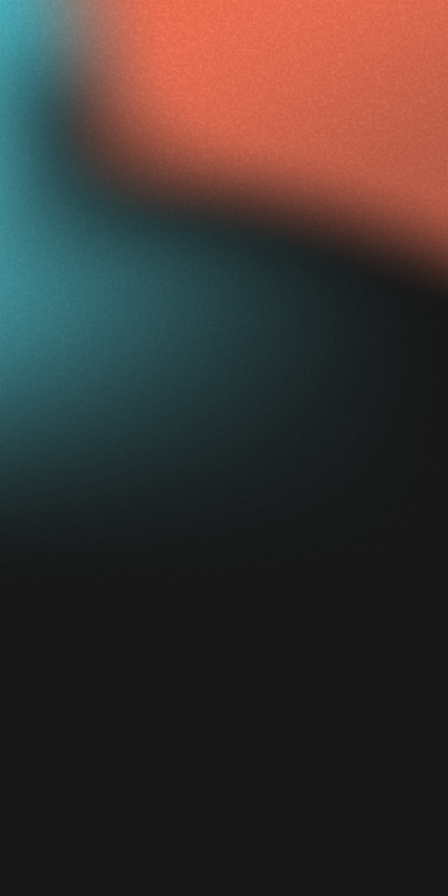
A WebGL 1 fragment shader for this background:

```glsl
precision highp float;
uniform vec2 u_resolution;

vec2 hash2(vec2 cell) {
  vec2 q = vec2(dot(cell, vec2(12.71, 31.17)), dot(cell, vec2(26.95, 18.33)));
  return fract(sin(q) * 4375.85);
}

// Distance to the nearest scattered cell point
float cellular(vec2 p) {
  vec2 cell = floor(p);
  vec2 local = fract(p);
  float nearest = 2.0;
  for (int y = -1; y <= 1; y++) {
    for (int x = -1; x <= 1; x++) {
      vec2 offset = vec2(float(x), float(y));
      nearest = min(nearest, length(offset + hash2(cell + offset) - local));
    }
  }
  return nearest;
}

float smoothMin(float a, float b, float k) {
  float h = max(k - abs(a - b), 0.0) / k;
  return min(a, b) - 0.25 * k * h * h;
}

// Positive inside the warm cloud; depth runs down from the top edge
float cloudField(float x, float depth) {
  float leftEdge = 0.75 * (x - 0.19 - 0.25 * depth);
  float lowerEdge = 0.36 + 0.2 * x * x - depth;
  return smoothMin(leftEdge, lowerEdge, 0.15);
}

void main() {
  vec2 p = gl_FragCoord.xy / u_resolution * vec2(1.0, 2.0);
  float depth = 2.0 - p.y;
  float cloud = cloudField(p.x, depth);

  // Teal glow fading right and down
  float glow = pow(max(1.0 - p.x, 0.0), 1.4) * (1.0 - 0.3 * depth);
  glow *= 1.0 - smoothstep(0.6, 1.33, depth);

  // Shadow along the underside of the cloud
  float shadow = exp(-cloud * cloud / 0.029) * smoothstep(0.0, 0.32, depth);
  glow *= 1.0 - 0.8 * shadow;
  vec3 color = vec3(0.09, 0.092, 0.092) + glow * vec3(0.2, 0.58, 0.63);

  // Coral cloud, dimmer toward its lower right
  float dimming = smoothstep(0.25, 0.95, 0.5 * p.x + depth);
  vec3 coral = mix(vec3(0.91, 0.43, 0.32), vec3(0.72, 0.36, 0.28), dimming);
  color = mix(color, coral, smoothstep(-0.14, 0.13, cloud));

  // Fine mottled grain, fainter in the dark
  float grain = cellular(p * 150.0) + 0.5 * cellular(p * 71.0 + 9.0) - 0.7;
  color += grain * (0.008 + 0.05 * max(color.r, color.g));

  gl_FragColor = vec4(color, 1.0);
}
```
